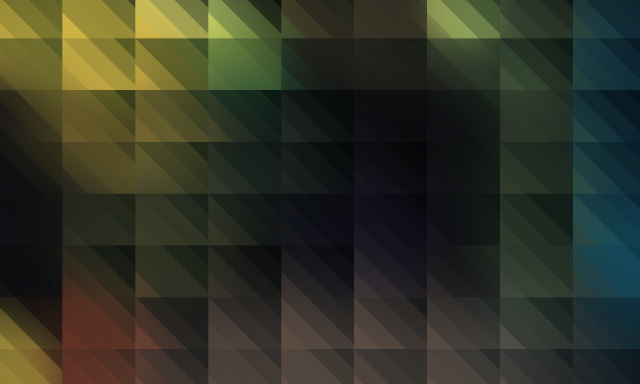
Reproduce this background procedurally as a WebGL 2 fragment shader.

```glsl
#version 300 es
precision highp float;
// A dim mosaic of wide cells, each cut by diagonal bands that darken to the upper right.
// Soft colour glows are sampled near cell centres and shifted per band, so hues jump at edges.
// Positions are in cells: x to the right, y down, whole numbers at the cell centres.

uniform vec2 u_resolution;
out vec4 outColor;

const vec2 GRID_COUNT = vec2(8.777, 7.419);   // cells across the canvas
const vec2 GRID_OFFSET = vec2(0.143, 0.258);  // hidden part of the first cell
const float CELL_ASPECT = 1.411;
const float CELL_BLEND = 0.42;                // 0 = flat cells, 1 = smooth glows
const float BAND_WIDTH = 0.5;                 // in cell heights
const float BAND_MIDDLE = 0.2;                // mean band position in a cell
const vec2 BAND_SHIFT = vec2(0.22, -0.32);    // glow offset from band to band
const int BAND_EDGES = 4;
const float TONE_START = 1.24;
const vec2 TONE_DROP = vec2(0.01, 0.27);      // least and greatest step per band
const vec3 SHADE_TINT = vec3(1.15, 0.92, 0.82); // red fades fastest in the shaded bands
const int SAMPLES = 3;                        // antialiasing samples per axis

const vec3 BASE = vec3(0.047, 0.052, 0.062);
const vec3 YELLOW = vec3(0.58, 0.52, 0.16);
const vec3 PALE_LIME = vec3(0.08, 0.12, 0.12);
const vec3 LEAF = vec3(0.02, 0.13, 0.07);
const vec3 OLIVE = vec3(0.29, 0.25, 0.08);
const vec3 MOSS = vec3(0.13, 0.14, 0.07);
const vec3 PINE = vec3(0.05, 0.08, 0.05);
const vec3 RUST = vec3(0.24, 0.10, 0.05);
const vec3 TAUPE = vec3(0.24, 0.20, 0.165);
const vec3 UMBER = vec3(0.12, 0.11, 0.06);
const vec3 MEADOW = vec3(0.28, 0.32, 0.14);
const vec3 SAGE = vec3(0.12, 0.17, 0.10);
const vec3 TEAL = vec3(0.01, 0.115, 0.15);
const vec3 INDIGO = vec3(0.018, 0.015, 0.045);
const vec3 SLATE = vec3(0.06, 0.07, 0.07);

float hash(vec3 p) {
  p = fract(p * vec3(0.1031, 0.1130, 0.0973));
  p += dot(p, p.yzx + 33.33);
  return fract((p.x + p.y) * p.z);
}

// Flat-topped elliptical falloff
float glow(vec2 p, vec2 center, vec2 radius) {
  vec2 e = (p - center) / radius;
  float d = dot(e, e);
  return exp(-d * d);
}

vec3 glowField(vec2 p) {
  vec3 c = BASE;
  // Warm upper left
  c += YELLOW * glow(p, vec2(1.0, 0.3), vec2(2.35, 1.35));
  c += PALE_LIME * glow(p, vec2(2.3, -0.2), vec2(0.9, 0.7));
  c += LEAF * glow(p, vec2(3.0, 0.9), vec2(0.8, 1.0));
  c += OLIVE * glow(p, vec2(1.3, 2.3), vec2(1.3, 1.1));
  c += MOSS * glow(p, vec2(1.7, 4.4), vec2(1.3, 1.4));
  c += PINE * glow(p, vec2(3.0, 2.5), vec2(1.2, 1.6));
  // Lower edge
  c += RUST * glow(p, vec2(0.95, 6.7), vec2(0.9, 1.6));
  c += YELLOW * 0.75 * glow(p, vec2(-0.25, 7.0), vec2(0.6, 1.1));
  c += TAUPE * glow(p, vec2(4.2, 7.4), vec2(2.9, 2.2));
  c += SLATE * glow(p, vec2(7.0, 6.5), vec2(1.2, 1.5));
  // Centre and right
  c += UMBER * glow(p, vec2(5.0, 0.0), vec2(1.3, 1.5));
  c += INDIGO * glow(p, vec2(4.7, 4.3), vec2(1.2, 1.2));
  c += MEADOW * glow(p, vec2(6.0, -0.1), vec2(0.6, 0.85));
  c += SAGE * glow(p, vec2(6.7, 0.6), vec2(1.1, 1.3));
  c += SAGE * 0.8 * glow(p, vec2(7.0, 3.8), vec2(0.9, 2.6));
  c += TEAL * glow(p, vec2(8.2, 2.5), vec2(0.75, 4.5));
  c += TEAL * 0.8 * glow(p, vec2(8.6, 4.6), vec2(0.8, 1.4));
  return c;
}

// Brightness steps across one cell, from lower left to upper right
float bandTone(vec2 cell, float across) {
  float tone = TONE_START;
  for (int i = 0; i < BAND_EDGES; i++) {
    float edge = BAND_WIDTH * float(i - 1);
    float drop = mix(TONE_DROP.x, TONE_DROP.y, hash(vec3(cell + 7.0, float(i) + 3.0)));
    tone -= drop * step(edge, across);
  }
  return tone;
}

vec3 mosaic(vec2 uv) {
  vec2 grid = vec2(uv.x, 1.0 - uv.y) * GRID_COUNT + GRID_OFFSET;
  vec2 cell = floor(grid);
  vec2 local = grid - cell;
  float across = local.x * CELL_ASPECT - local.y;
  float band = (floor(across / BAND_WIDTH) + 0.5) * BAND_WIDTH - BAND_MIDDLE;
  vec3 color = glowField(cell + (local - 0.5) * CELL_BLEND + BAND_SHIFT * band);
  return color * pow(vec3(max(bandTone(cell, across), 0.3)), SHADE_TINT);
}

void main() {
  vec3 sum = vec3(0.0);
  for (int y = 0; y < SAMPLES; y++) {
    for (int x = 0; x < SAMPLES; x++) {
      vec2 shift = (vec2(x, y) + 0.5) / float(SAMPLES) - 0.5;
      sum += mosaic((gl_FragCoord.xy + shift) / u_resolution);
    }
  }
  outColor = vec4(sum / float(SAMPLES * SAMPLES), 1.0);
}
```
